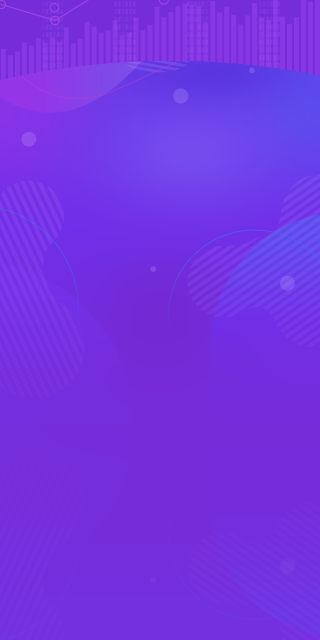
This background is drawn by a Shadertoy shader. Its source:

```glsl
#define BAR_PITCH 2.18
#define BAR_FILL 0.70
#define MIRROR_Y 132.7
#define ECHO 0.25
#define DOT_ALPHA 0.19
#define STRIPE_ALPHA 0.13
#define LINE_WIDTH 0.32

const vec3 PURPLE = vec3(0.46, 0.178, 0.855);
const vec3 VIOLET = vec3(0.54, 0.22, 0.90);
const vec3 INDIGO = vec3(0.44, 0.18, 0.91);
const vec3 BLUE   = vec3(0.36, 0.29, 0.93);
const vec3 LILAC  = vec3(0.80, 0.62, 1.00);

float px; // size of one pixel in design units

float hash(vec2 p) {
    return fract(sin(dot(p, vec2(127.1, 311.7))) * 43758.5);
}

float fill(float d) { return clamp(0.5 - d / px, 0.0, 1.0); }

float disc(vec2 p, vec2 c, float r) { return length(p - c) - r; }

float ring(vec2 p, vec2 c, float r) {
    return fill(abs(disc(p, c, r)) - 0.5 * LINE_WIDTH);
}

float segment(vec2 p, vec2 a, vec2 b) {
    vec2 ab = b - a;
    float t = clamp(dot(p - a, ab) / dot(ab, ab), 0.0, 1.0);
    return fill(length(p - a - ab * t) - 0.5 * LINE_WIDTH);
}

float smoothUnion(float a, float b, float k) {
    float h = max(k - abs(a - b), 0.0) / k;
    return min(a, b) - h * h * k * 0.25;
}

float stripes(vec2 p, vec2 normal, float pitch) {
    float d = abs(fract(dot(p, normal) / pitch) - 0.5) * pitch;
    return fill(d - 0.27 * pitch);
}

// Bar chart, digit-like dashes and a node graph
vec3 chartBand(vec2 p) {
    vec3 col = PURPLE;
    float id = floor(p.x / BAR_PITCH);
    float t = id * BAR_PITCH / 100.0;
    float top = 17.0 * exp(-2.2 * t) + (hash(vec2(id, 3.0)) - 0.5) * mix(4.0, 15.0, t);
    float x = abs(fract(p.x / BAR_PITCH) - 0.5) * BAR_PITCH;
    float bar = fill(max(x - 0.5 * BAR_FILL * BAR_PITCH, top - p.y));
    col = mix(col, VIOLET, bar * 0.92);

    float column = mod(p.x - 13.0, 22.6);
    vec2 cell = vec2(column / 1.15, p.y / 2.4);
    vec2 f = abs(fract(cell) - 0.5);
    float dash = step(column, 6.9) * fill((f.x - 0.34) * 1.15) * fill((f.y - 0.32) * 2.4);
    col = mix(col, LILAC, dash * (0.03 + 0.08 * hash(floor(cell) + floor(p.x / 22.6))));

    vec2 a = vec2(0.4, 1.4), b = vec2(17.2, 6.4);
    float graph = max(segment(p, a, b), segment(p, b, vec2(28.5, -0.6)));
    graph = max(graph, max(ring(p, a, 1.3), ring(p, b, 1.3)));
    graph = max(graph, max(ring(p, vec2(17.0, 2.4), 1.3), ring(p, vec2(51.2, -0.1), 1.4)));
    return mix(col, vec3(0.68, 0.30, 0.92), graph * 0.75);
}

// Soft colour field behind the shapes
vec3 backdrop(vec2 p) {
    vec3 upper = mix(vec3(0.53, 0.20, 0.91), vec3(0.40, 0.22, 0.90), smoothstep(0.0, 50.0, p.x));
    upper = mix(upper, BLUE, smoothstep(50.0, 100.0, p.x));
    vec3 col = mix(upper, INDIGO, smoothstep(35.0, 72.0, p.y));
    col = mix(col, PURPLE, smoothstep(70.0, 115.0, p.y));
    vec2 glow = (p - vec2(59.0, 48.0)) / vec2(26.0, 17.0);
    col = mix(col, vec3(0.47, 0.31, 0.94), 0.85 * exp(-dot(glow, glow)));
    vec2 dusk = (p - vec2(68.0, 22.0)) / vec2(22.0, 9.0);
    col = mix(col, vec3(0.34, 0.20, 0.87), 0.8 * exp(-dot(dusk, dusk)));
    vec2 shade = (p - vec2(50.0, 99.0)) / vec2(20.0, 20.0);
    col = mix(col, vec3(0.45, 0.16, 0.82), 0.8 * exp(-dot(shade, shade)));
    return mix(col, vec3(0.45, 0.19, 0.89), 0.6 * smoothstep(165.0, 200.0, p.y));
}

void mainImage(out vec4 fragColor, in vec2 fragCoord) {
    // Design space: 100 wide, 200 tall, y pointing down
    px = 100.0 / iResolution.x;
    vec2 p = fragCoord / iResolution.xy * vec2(100.0, 200.0);
    p.y = 200.0 - p.y;
    vec3 col = backdrop(p);

    // Lower part repeats the upper shapes as a faint reflection
    float echo = mix(1.0, ECHO, step(MIRROR_Y, p.y));
    vec2 q = vec2(p.x, MIRROR_Y - abs(p.y - MIRROR_Y));
    float fade = 1.0 - smoothstep(65.0, 128.0, q.y);

    // Large side bodies
    float leftBody = fill(disc(q, vec2(-9.0, 132.0), 50.5));
    col = mix(col, vec3(0.46, 0.19, 0.92), leftBody * echo * (0.15 + 0.85 * fade));
    float rightBody = fill(disc(q, vec2(108.5, min(q.y, 0.0) + max(109.0, q.y)), 43.0));
    vec3 rightColor = mix(BLUE, INDIGO, smoothstep(68.0, 105.0, q.y));
    col = mix(col, rightColor, rightBody * echo * (0.12 + 0.88 * (1.0 - smoothstep(85.0, 130.0, q.y))));

    // Striped blobs
    float leftBlob = smoothUnion(disc(q, vec2(9.0, 67.5), 11.0), disc(q, vec2(2.0, 87.0), 12.0), 8.0);
    leftBlob = smoothUnion(leftBlob, disc(q, vec2(10.5, 108.5), 16.0), 9.0);
    float leftLines = fill(leftBlob) * stripes(q, vec2(0.906, -0.423), 2.35);
    col = mix(col, vec3(0.74, 0.44, 0.95), leftLines * echo * STRIPE_ALPHA * (0.4 + fade));
    float rightBlob = smoothUnion(disc(q, vec2(69.8, 88.0), 11.2), disc(q, vec2(87.0, 84.0), 11.5), 8.0);
    rightBlob = smoothUnion(rightBlob, disc(q, vec2(100.0, 66.5), 12.0), 8.0);
    rightBlob = smoothUnion(rightBlob, disc(q, vec2(98.0, 95.5), 13.0), 6.0);
    float rightLines = fill(rightBlob) * stripes(q, vec2(0.574, 0.819), 2.2);
    col = mix(col, LILAC, rightLines * echo * STRIPE_ALPHA * (0.35 + 0.65 * fade));

    // Thin orbit lines
    float orbit = max(ring(q, vec2(79.5, 98.8), 26.9), ring(q, vec2(-7.8, 96.4), 32.3));
    col = mix(col, vec3(0.27, 0.42, 0.93), orbit * echo * 0.6 * (1.0 - smoothstep(75.0, 108.0, q.y)));

    // Magenta wave, small striped patch and pink curve under the dome
    float wave = fill((p.y - 35.2 + 0.0195 * pow(abs(p.x - 15.6), 2.0)) * 0.7);
    col = mix(col, mix(vec3(0.58, 0.21, 0.91), vec3(0.48, 0.30, 0.91), smoothstep(8.0, 42.0, p.x)), wave);
    float patchShape = fill((length((p - vec2(49.0, 19.0)) / vec2(10.0, 3.6)) - 1.0) * 3.6);
    col = mix(col, LILAC, patchShape * stripes(p, vec2(-0.17, 0.985), 1.6) * 0.18);
    float curve = ring(p, vec2(24.5, 4.8), 26.0) * step(p.x, 36.5);
    curve = max(curve, segment(p, vec2(36.5, 28.0), vec2(56.0, 19.0)));
    col = mix(col, vec3(0.72, 0.24, 0.82), curve * 0.5);

    // Floating dots: centre and radius
    const vec3 dots[5] = vec3[5](vec3(56.5, 30.0, 2.35), vec3(9.0, 43.5, 2.3),
        vec3(78.7, 22.0, 0.9), vec3(47.9, 84.1, 0.9), vec3(89.8, 88.5, 2.3));
    for (int i = 0; i < 5; i++) {
        float visible = dots[i].y > 60.0 ? echo : step(p.y, MIRROR_Y);
        col = mix(col, vec3(0.85, 0.75, 1.0), fill(disc(q, dots[i].xy, dots[i].z)) * visible * DOT_ALPHA);
    }

    // Dome edge below the chart
    float dome = fill(disc(p, vec2(53.4, 258.6), 239.6));
    if (p.y > 100.0) dome = 1.0;
    fragColor = vec4(mix(chartBand(p), col, dome), 1.0);
}
```
